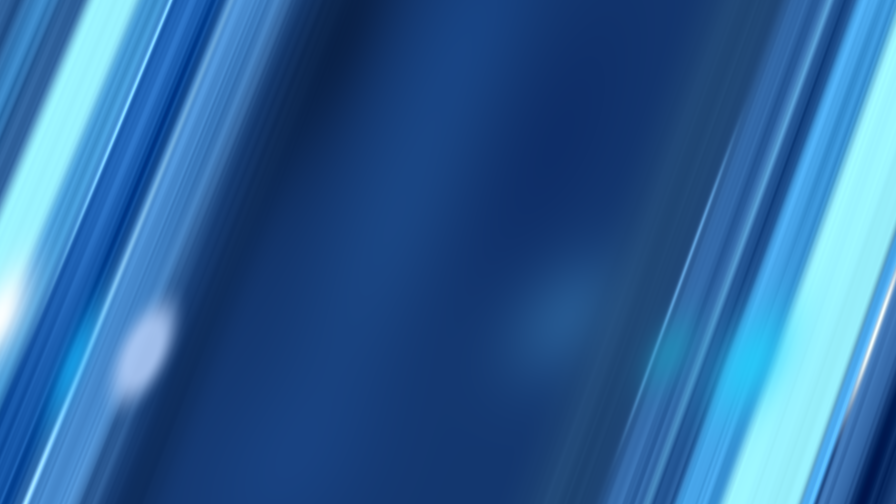
Write a WebGL 2 fragment shader that draws this background.

```glsl
#version 300 es
precision highp float;
// Slanted beams of blue and cyan light framing a dark navy centre.

#define ASPECT 1.7778
#define SLANT 0.42
#define SLANT_FALLOFF 0.04
#define STREAK_GAIN 0.30
#define NAVY vec3(0.075, 0.215, 0.435)
#define DEEP vec3(0.09, 0.35, 0.67)
#define STEEL vec3(0.20, 0.43, 0.70)
#define AZURE vec3(0.29, 0.66, 0.93)
#define CYAN vec3(0.60, 0.95, 1.00)

uniform vec2 u_resolution;
out vec4 outColor;

float hash(vec2 p) {
    p = fract(p * vec2(0.1031, 0.1137));
    p += dot(p, p.yx + 33.33);
    return fract((p.x + p.y) * p.x * 17.0);
}

float noise(vec2 p) {
    vec2 i = floor(p), f = fract(p);
    f = f * f * (3.0 - 2.0 * f);
    return mix(mix(hash(i), hash(i + vec2(1, 0)), f.x),
               mix(hash(i + vec2(0, 1)), hash(i + vec2(1, 1)), f.x), f.y);
}

// Soft-edged interval from a to b
float band(float s, float a, float b, float soft) {
    return smoothstep(a - soft, a + soft, s) * (1.0 - smoothstep(b - soft, b + soft, s));
}

float hairline(float s, float center, float width) {
    float d = (s - center) / width;
    return exp(-d * d);
}

// Elliptical glow whose long axis leans with the beams
float glow(vec2 p, vec2 center, vec2 radius) {
    vec2 d = p - center;
    d.x -= 0.38 * d.y;
    d /= radius;
    return exp(-dot(d, d));
}

// Fine light and dark lines running along the beams
float streaks(float s, float y) {
    float sum = 0.0, scale = 22.0, weight = 0.5;
    for (int i = 0; i < 4; i++) {
        sum += weight * (noise(vec2(s * scale + 50.0, y * 1.3 + float(i) * 7.0)) - 0.5);
        scale *= 2.1;
        weight *= 0.8;
    }
    return sum;
}

vec3 centreField(vec2 p) {
    vec3 c = NAVY;
    c += vec3(0.025, 0.055, 0.075) * glow(p, vec2(0.78, 0.55), vec2(0.13, 0.35));
    c += vec3(0.01, 0.035, 0.06) * glow(p, vec2(0.95, 0.98), vec2(0.12, 0.25));
    c += vec3(0.015, 0.035, 0.06) * glow(p, vec2(0.56, 0.06), vec2(0.18, 0.22));
    c -= vec3(0.04, 0.09, 0.16) * glow(p, vec2(0.67, 0.94), vec2(0.10, 0.32));
    c -= vec3(0.02, 0.035, 0.03) * glow(p, vec2(1.10, 0.72), vec2(0.13, 0.30));
    c += vec3(0.07, 0.13, 0.13) * glow(p, vec2(1.13, 0.37), vec2(0.12, 0.13));
    return c;
}

void main() {
    vec2 p = gl_FragCoord.xy / u_resolution * vec2(ASPECT, 1.0);
    float v = p.y - 0.5;
    // Beam coordinate: where the slanted line meets mid height
    float s = (p.x - SLANT * v) / (1.0 - SLANT_FALLOFF * v);
    float fine = streaks(s, p.y);
    vec3 c = centreField(p);

    // Left beams
    c = mix(c, vec3(0.04, 0.15, 0.31), 0.65 * band(s, 0.43, 0.50, 0.05));
    c = mix(c, STEEL * 0.85, 1.0 - smoothstep(0.32, 0.47, s));
    c = mix(c, vec3(0.33, 0.62, 0.90), 0.75 * band(s, 0.24, 0.345, 0.03));
    c = mix(c, DEEP, band(s, 0.12, 0.235, 0.018));
    c = mix(c, AZURE * 0.9, band(s, 0.06, 0.125, 0.015));
    c = mix(c, CYAN, band(s, -0.035, 0.065, 0.017));
    c = mix(c, AZURE, 0.6 * band(s, -0.16, -0.10, 0.025));

    // Right beams
    c = mix(c, vec3(0.14, 0.30, 0.47), 0.75 * band(s, 1.23, 1.39, 0.07));
    c = mix(c, STEEL * 0.92, band(s, 1.38, 1.54, 0.025));
    c = mix(c, AZURE, band(s, 1.52, 1.62, 0.012));
    c = mix(c, CYAN, band(s, 1.61, 1.765, 0.015));
    c = mix(c, AZURE, band(s, 1.765, 1.79, 0.006));
    c = mix(c, vec3(0.22, 0.43, 0.68), smoothstep(1.79, 1.80, s));
    c = mix(c, NAVY, smoothstep(1.84, 1.88, s));

    // Streak texture, calmer inside the brightest bands
    float beams = 1.0 - smoothstep(0.33, 0.46, s) + smoothstep(1.36, 1.43, s);
    float calm = max(band(s, -0.03, 0.06, 0.01), band(s, 1.62, 1.76, 0.02));
    float faint = band(s, 0.42, 0.49, 0.04) + band(s, 1.24, 1.38, 0.05);
    c += vec3(0.75, 0.95, 1.0) * fine * STREAK_GAIN * (beams * (1.0 - 0.7 * calm) + 0.2 * faint);

    // Crisp highlights
    c += vec3(0.35, 0.40, 0.30) * hairline(s, 0.132, 0.004) * smoothstep(0.2, 0.8, p.y);
    c += vec3(0.35, 0.35, 0.25) * hairline(s, 0.255, 0.005) * (1.0 - 0.6 * p.y);
    c += vec3(0.22, 0.30, 0.32) * hairline(s, 1.372, 0.004) * band(p.y, 0.18, 0.68, 0.15);
    c += vec3(0.18, 0.25, 0.22) * hairline(s, 1.465, 0.008);
    c = mix(c, vec3(0.95, 1.0, 1.0), hairline(s, 1.793, 0.006) * band(p.y, 0.2, 0.5, 0.12));

    // Lens glows
    c = mix(c, vec3(1.0), 0.95 * glow(p, vec2(0.0, 0.37), vec2(0.045, 0.10)));
    float lamp = glow(p, vec2(0.285, 0.30), vec2(0.055, 0.11));
    c = mix(c, vec3(0.68, 0.79, 0.96), smoothstep(0.15, 0.85, lamp) * 0.9);
    c = mix(c, vec3(0.08, 0.66, 0.95), 0.8 * glow(p, vec2(0.145, 0.28), vec2(0.025, 0.12)));
    c = mix(c, vec3(0.12, 0.56, 0.72), 0.75 * glow(p, vec2(1.33, 0.30), vec2(0.045, 0.075)));
    c = mix(c, vec3(0.14, 0.80, 0.98), 0.85 * glow(p, vec2(1.49, 0.28), vec2(0.065, 0.11)));

    outColor = vec4(clamp(c, 0.0, 1.0), 1.0);
}
```
